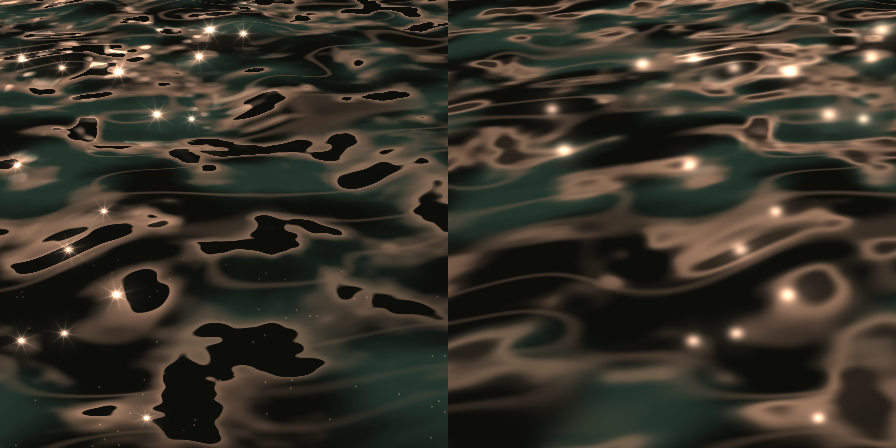
Write a WebGL 1 fragment shader that draws this texture.

```glsl
precision highp float;
// Dark evening water with copper reflections and sun glints, in two panels:
// a crisp view on the left, a shifted and defocused view on the right.
// Layered noise in a perspective plane gives the waves; wide edges give defocus.
uniform vec2 u_resolution;

#define HORIZON 1.35
#define WAVE_SCALE vec2(6.0, 32.0)
#define SHIFT 0.5
#define CREST_LEVEL 0.47
#define ISLAND_LEVEL 0.69
#define GLINT_CELLS 10.0
#define DEEP vec3(0.050, 0.053, 0.040)
#define TEAL vec3(0.135, 0.205, 0.170)
#define COPPER vec3(0.45, 0.35, 0.28)
#define ROSE vec3(0.69, 0.52, 0.41)
#define SUN vec3(1.0, 0.80, 0.68)

float hash(vec2 p) {
  return fract(sin(dot(p, vec2(127.1, 311.7))) * 43758.5453);
}

float noise(vec2 p) {
  vec2 i = floor(p), f = fract(p);
  f = f * f * (3.0 - 2.0 * f);
  return mix(mix(hash(i), hash(i + vec2(1.0, 0.0)), f.x),
             mix(hash(i + vec2(0.0, 1.0)), hash(i + 1.0), f.x), f.y);
}

// Maps the panel to the water plane, with shorter waves near the horizon
vec2 waterPlane(vec2 p) {
  float z = 1.0 / (HORIZON - p.y);
  vec2 w = WAVE_SCALE * vec2((p.x - 0.3) * z, sqrt(z));
  w.y -= 0.22 * w.x;
  return w + vec2(0.8, 1.5) * (noise(w * vec2(0.55, 0.3) + 7.0) - 0.5);
}

// Slanted bands of sunlight, widest towards the top
float sunPath(vec2 p) {
  float across = (p.x - 0.2) / mix(0.22, 0.36, p.y);
  float bands = 0.5 + 0.5 * cos(31.4 * (p.y - 0.25 * p.x - 0.83));
  return exp(-across * across) * mix(bands * bands, 1.0, 0.35 * p.y);
}

// Scattered star glints: core, halo and thin rays, from the four nearest cells
float glints(vec2 p, float soft) {
  vec2 cell = floor(p * GLINT_CELLS - 0.5);
  float light = 0.0;
  for (int k = 0; k < 4; k++) {
    float row = floor(float(k) * 0.5);
    vec2 id = cell + vec2(float(k) - 2.0 * row, row);
    vec2 seed = vec2(hash(id + 3.1), hash(id + 8.7));
    vec2 center = (id + 0.25 + 0.5 * seed) / GLINT_CELLS;
    if (hash(id + 21.3) < 0.75 * sunPath(center)) {
      vec2 d = p - center;
      float r = length(d * vec2(0.8, 1.0));
      float size = mix(0.005, 0.010, seed.x) + 0.006 * soft;
      float angle = atan(d.y, d.x + 0.00001);
      float rays = pow(abs(cos(angle * 4.0 + seed.y * 6.0)), 16.0);
      float star = exp(-r * r / (size * size)) + 0.28 * exp(-r / (size * 1.8))
                 + 0.5 * (1.0 - soft) * rays * exp(-r / (size * 1.6));
      light += star * (1.0 - 0.3 * soft) * smoothstep(0.075, 0.03, r);
    }
  }
  return light;
}

vec3 water(vec2 p, float soft) {
  vec2 w = waterPlane(p);
  float sun = sunPath(p);
  float detail = (1.0 - 0.6 * p.y) * (1.0 - soft);
  float height = mix(0.62, 0.76, soft) * noise(w)
               + mix(0.26, 0.24, soft) * noise(w * 2.1 + 4.3)
               + 0.12 * (1.0 - soft) * mix(0.5, noise(w * 4.3 + 9.1), detail);

  // Broad green swells over the dark depths
  float swell = noise(w * vec2(0.6, 0.55) + 31.0);
  float shade = 0.65 * swell + 0.35 * height;
  vec3 color = mix(DEEP, TEAL, smoothstep(0.36, 0.72, shade));

  // Copper crests, rose rims and dark islands inside them
  float warmth = clamp(0.48 + 0.35 * p.y + 0.5 * sun, 0.0, 1.0);
  warmth *= 1.0 - 0.6 * smoothstep(0.5, 1.0, p.x) * smoothstep(0.55, 0.1, p.y);
  float crest = smoothstep(CREST_LEVEL - 0.04 * soft, CREST_LEVEL + 0.17 + 0.08 * soft, height);
  float rim = smoothstep(ISLAND_LEVEL - 0.08 - 0.06 * soft, ISLAND_LEVEL, height);
  color = mix(color, COPPER, crest * warmth);
  color = mix(color, ROSE, rim * warmth * 0.65);
  float fold = 1.0 - abs(2.0 * noise(w * vec2(0.5, 0.8) + 53.0) - 1.0);
  color = mix(color, COPPER, 0.65 * warmth * smoothstep(0.86 - 0.12 * soft, 0.99, fold));
  float island = smoothstep(ISLAND_LEVEL, ISLAND_LEVEL + 0.015 + 0.13 * soft, height);
  color = mix(color, DEEP, island * (1.0 - 0.25 * soft));

  // Fine glitter, star glints and a few foam specks
  float ripple = noise(w * mix(vec2(3.2, 2.2), vec2(2.0, 1.2), soft) + 70.0);
  float glitter = smoothstep(0.58 - 0.1 * soft, 0.85 + 0.1 * soft, ripple)
                * smoothstep(0.35, 0.6, height);
  color += SUN * glitter * sun * smoothstep(0.35, 0.95, p.y) * mix(0.9, 0.65, soft);
  color += SUN * glints(p, soft);
  vec2 id = floor(p * 70.0);
  vec2 offset = fract(p * 70.0) - 0.3 - 0.4 * vec2(hash(id), hash(id + 5.0));
  float speck = step(0.975, hash(id + 11.0)) * smoothstep(0.22, 0.08, length(offset));
  return color + COPPER * speck * 0.5 * (1.0 - soft) * smoothstep(0.6, 0.2, p.y);
}

void main() {
  vec2 p = gl_FragCoord.xy / u_resolution.y;
  float middle = 0.5 * u_resolution.x / u_resolution.y;
  float soft = step(middle, p.x);
  p.x -= soft * (middle + SHIFT);
  gl_FragColor = vec4(min(water(p, soft), 1.0), 1.0);
}
```
